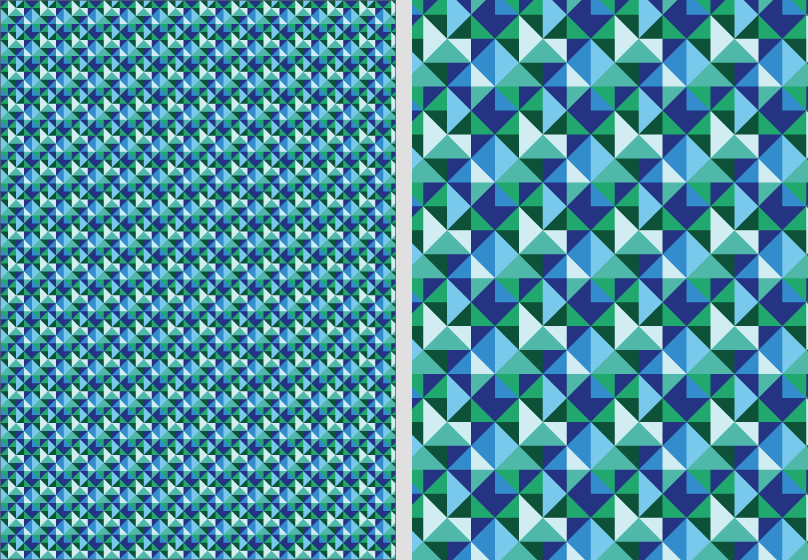
Left: the whole. Right: its middle third, enlarged.
Reproduce this pattern procedurally as a WebGL 1 fragment shader.

```glsl
precision highp float;
// Geometric patchwork of half-square triangles in blues and greens.
// A 4 x 4 block of cells repeats; diagonals alternate like a checkerboard,
// and each cell looks up one colour above and one below its diagonal.

uniform vec2 u_resolution;

const float CELLS_DOWN = 70.15;     // cells over the canvas height
const float BLOCK = 4.0;            // cells along one side of a repeat
const vec2 BLOCK_OFFSET = vec2(1.0, 1.0);
const float EDGE_WIDTH = 0.0012;    // thin frame, in canvas heights
const int SAMPLES = 4;              // smoothing samples per axis

const vec3 WHITE = vec3(0.82, 0.93, 0.95);
const vec3 SKY   = vec3(0.47, 0.79, 0.92);
const vec3 TEAL  = vec3(0.31, 0.72, 0.66);
const vec3 BLUE  = vec3(0.20, 0.55, 0.80);
const vec3 NAVY  = vec3(0.14, 0.20, 0.51);
const vec3 GREEN = vec3(0.13, 0.66, 0.43);
const vec3 DARK  = vec3(0.05, 0.32, 0.22);
const vec3 FRAME = vec3(0.32, 0.40, 0.42);

// Component of v at a whole-number index.
float pick(vec4 v, float index) {
  return dot(v, vec4(equal(vec4(0.0, 1.0, 2.0, 3.0), vec4(index))));
}

// Palette order: white, sky, teal, blue, navy, green, dark.
vec3 paletteColor(float index) {
  if (index < 0.5) return WHITE;
  if (index < 1.5) return SKY;
  if (index < 2.5) return TEAL;
  if (index < 3.5) return BLUE;
  if (index < 4.5) return NAVY;
  if (index < 5.5) return GREEN;
  return DARK;
}

// Colour at p, in cells measured rightwards and downwards.
vec3 patchwork(vec2 p) {
  vec2 cell = mod(floor(p), BLOCK);
  vec2 f = fract(p);

  // Colours of the four rows, above and below the diagonals.
  vec4 upper = vec4(0.0, 0.0, 4.0, 6.0);
  vec4 lower = vec4(2.0, 2.0, 3.0, 1.0);
  if (cell.y > 2.5) {
    upper = vec4(6.0, 1.0, 4.0, 4.0);
    lower = vec4(0.0, 6.0, 5.0, 5.0);
  } else if (cell.y > 1.5) {
    upper = vec4(4.0, 4.0, 2.0, 5.0);
    lower = vec4(5.0, 1.0, 4.0, 3.0);
  } else if (cell.y > 0.5) {
    upper = vec4(6.0, 4.0, 3.0, 1.0);
    lower = vec4(2.0, 3.0, 0.0, 2.0);
  }

  // Even cells rise to the right, odd cells fall.
  bool rising = mod(cell.x + cell.y, 2.0) < 0.5;
  float diagonalY = rising ? 1.0 - f.x : f.x;
  return paletteColor(pick(f.y < diagonalY ? upper : lower, cell.x));
}

void main() {
  vec2 size = u_resolution / u_resolution.y;
  vec3 color = vec3(0.0);

  // Average a grid of samples inside the pixel.
  for (int j = 0; j < SAMPLES; j++) {
    for (int i = 0; i < SAMPLES; i++) {
      vec2 jitter = (vec2(float(i), float(j)) + 0.5) / float(SAMPLES) - 0.5;
      vec2 pos = (gl_FragCoord.xy + jitter) / u_resolution.y;
      vec2 cells = vec2(pos.x, 1.0 - pos.y) * CELLS_DOWN;
      vec2 inset = min(pos, size - pos);
      float framed = step(min(inset.x, inset.y), EDGE_WIDTH);
      color += mix(patchwork(cells - BLOCK_OFFSET), FRAME, framed);
    }
  }
  gl_FragColor = vec4(color / float(SAMPLES * SAMPLES), 1.0);
}
```
